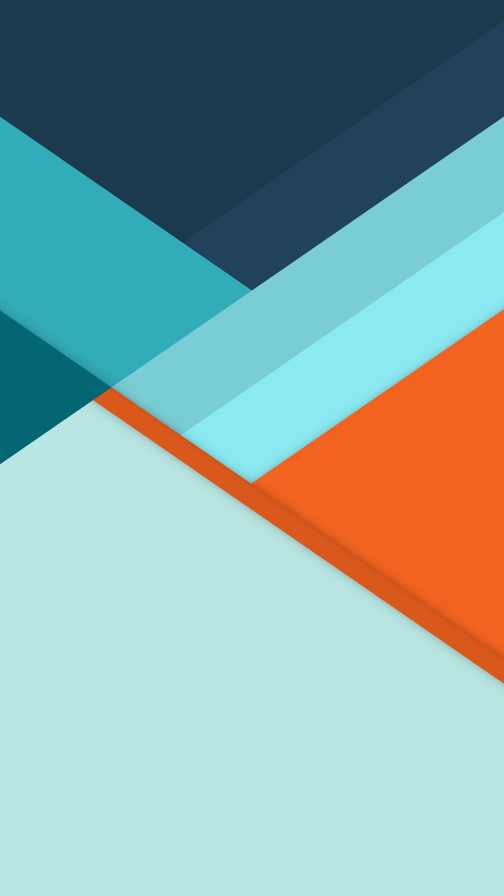
Write a Shadertoy shader that draws this background.

```glsl
// Flat sheets of coloured paper crossing on two mirrored diagonals.
// Each pixel gets a rising and a falling line coordinate; smooth half-planes
// of those pick the sheet colour, and exponential falloffs shade the edges.

const float SLOPE = 0.69;

const vec3 NAVY        = vec3(0.108, 0.228, 0.305);
const vec3 NAVY_LIGHT  = vec3(0.125, 0.262, 0.355);
const vec3 TEAL        = vec3(0.200, 0.675, 0.730);
const vec3 TEAL_DARK   = vec3(0.020, 0.400, 0.450);
const vec3 CYAN_MUTED  = vec3(0.480, 0.802, 0.835);
const vec3 CYAN_BRIGHT = vec3(0.545, 0.915, 0.950);
const vec3 ORANGE      = vec3(0.950, 0.390, 0.127);
const vec3 ORANGE_DARK = vec3(0.852, 0.345, 0.110);
const vec3 MINT        = vec3(0.725, 0.902, 0.886);

// Smooth coverage of the side where the signed distance is positive.
float cover(float dist, float pixel) {
    return smoothstep(-0.6 * pixel, 0.6 * pixel, dist);
}

// Brightness beside an edge, darkening only where the distance is positive.
float shade(float dist, float reach, float strength, float pixel) {
    return 1.0 - strength * cover(dist, pixel) * exp(-max(dist, 0.0) / reach);
}

// Signed distance above a diagonal that meets the left side at the given height.
float above(vec2 p, float slope, float height) {
    return (p.y - slope * p.x - height) / sqrt(1.0 + slope * slope);
}

void mainImage(out vec4 fragColor, in vec2 fragCoord) {
    vec2 p = fragCoord / iResolution.x;
    p.y += 0.5 * (16.0 / 9.0 - iResolution.y / iResolution.x);
    float pixel = 1.0 / iResolution.x;

    // Rising edges, from top to bottom
    float navyFold   = above(p, SLOPE, 1.0463);
    float mainRise   = above(p, SLOPE, 0.8565);
    float cyanFold   = above(p, SLOPE, 0.6667);
    float orangeRise = above(p, SLOPE, 0.4745);

    // Falling edges, from top to bottom
    float tealTop     = above(p, -SLOPE, 1.5463);
    float stripTop    = above(p, -SLOPE, 1.1620);
    float stripBottom = above(p, -SLOPE, 1.1111);

    // Upper sheets: navy pair, teal band and dark teal corner
    vec3 navy = mix(NAVY_LIGHT, NAVY, cover(navyFold, pixel));
    vec3 teal = TEAL * shade(stripTop, 0.010, 0.14, pixel);
    vec3 upper = mix(teal, navy, cover(tealTop, pixel));
    upper = mix(TEAL_DARK, upper, cover(stripTop, pixel));

    // Lower sheets: cyan pair and orange, shaded beside their edges
    vec3 cyan = mix(CYAN_BRIGHT, CYAN_MUTED, cover(cyanFold, pixel));
    cyan *= shade(orangeRise, 0.007, 0.13, pixel);
    vec3 lower = mix(ORANGE, cyan, cover(orangeRise, pixel));
    lower *= shade(stripTop, 0.007, 0.16, pixel);

    // Dark orange strip above the mint sheet
    vec3 mint = MINT * shade(-stripBottom, 0.008, 0.16, pixel);
    vec3 strip = ORANGE_DARK * shade(-stripTop, 0.004, 0.08, pixel);
    lower = mix(strip, lower, cover(stripTop, pixel));
    lower = mix(mint, lower, cover(stripBottom, pixel));

    vec3 color = mix(lower, upper, cover(mainRise, pixel));
    fragColor = vec4(color, 1.0);
}
```
